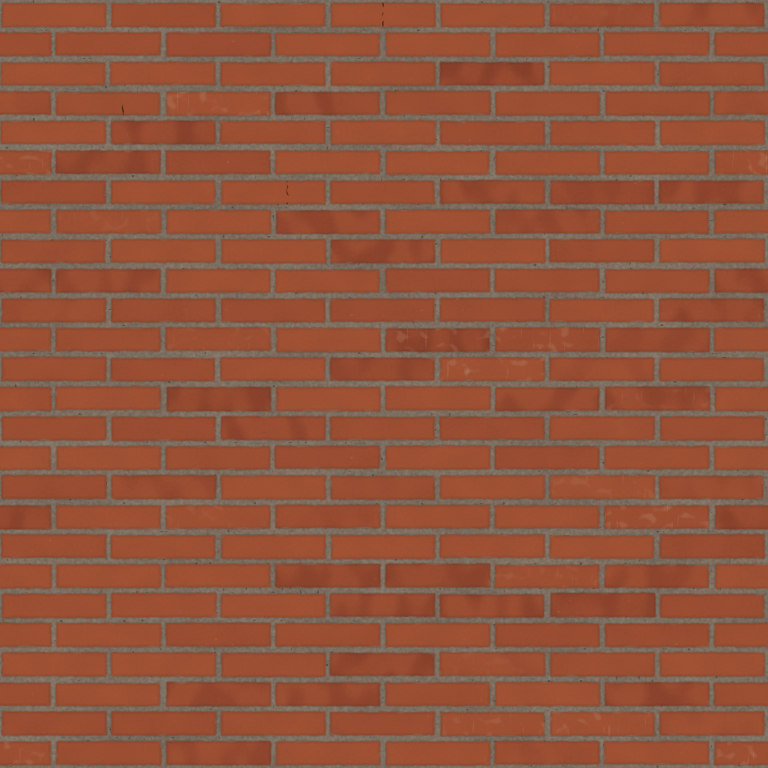
This texture is drawn by a three.js fragment shader. Its source:

```glsl
#define GRID vec2(7.0, 26.0)
#define JOINT vec2(0.0070, 0.0080)
#define ROW_SHIFT 0.0016
#define CORNER 0.0018
#define WOBBLE 0.0007
#define SOFTNESS 0.0013
#define BRICK vec3(0.615, 0.312, 0.198)
#define BURNT vec3(0.520, 0.245, 0.165)
#define DUST vec3(0.690, 0.470, 0.360)
#define MORTAR_DARK vec3(0.440, 0.385, 0.335)
#define MORTAR_LIGHT vec3(0.545, 0.485, 0.425)
#define CRACKED 0.985

varying vec2 vUv;

float hash(vec2 p) {
  vec3 q = fract(p.xyx * 0.1031);
  q += dot(q, q.yzx + 33.33);
  return fract((q.x + q.y) * q.z);
}

float slope(vec2 node, vec2 freq, vec2 offset) {
  float angle = 6.2832 * hash(mod(node, freq) + freq);
  return dot(vec2(cos(angle), sin(angle)), offset);
}

// Gradient noise, about -1 to 1, that tiles across the canvas
float noise(vec2 uv, vec2 freq) {
  vec2 p = uv * freq;
  vec2 i = floor(p);
  vec2 f = fract(p);
  vec2 u = f * f * f * (f * (f * 6.0 - 15.0) + 10.0);
  vec2 e = vec2(0.0, 1.0);
  float low = mix(slope(i, freq, f), slope(i + e.yx, freq, f - e.yx), u.x);
  float high = mix(slope(i + e.xy, freq, f - e.xy), slope(i + e.yy, freq, f - e.yy), u.x);
  return 1.4 * mix(low, high, u.y);
}

float roundedBox(vec2 p, vec2 halfSize, float radius) {
  vec2 q = abs(p) - halfSize + radius;
  return length(max(q, 0.0)) + min(max(q.x, q.y), 0.0) - radius;
}

vec3 mortarColor(vec2 uv, float d) {
  float grain = 0.5 * noise(uv, vec2(150.0)) + 0.5 * noise(uv, vec2(290.0));
  float stain = noise(uv, vec2(9.0, 13.0));
  vec3 color = mix(MORTAR_DARK, MORTAR_LIGHT, clamp(0.48 + 0.65 * grain + 0.3 * stain, 0.0, 1.0));
  float pit = smoothstep(0.55, 0.8, noise(uv, vec2(170.0, 190.0)));
  float contact = 1.0 - smoothstep(0.0, 0.0025, d);
  return color * (1.0 - 0.25 * pit) * (1.0 - 0.10 * contact);
}

vec3 brickColor(vec2 uv, vec2 local, vec2 id, float d) {
  float tone = hash(id + 11.0);
  float burnt = smoothstep(0.68, 1.0, hash(id + 37.0));
  float worn = smoothstep(0.78, 1.0, hash(id + 71.0));

  // Kiln tone, dark patches and fine grain
  float cloud = noise(uv, vec2(24.0, 30.0));
  float patches = smoothstep(-0.25, 0.45, noise(uv, vec2(31.0, 19.0)));
  float grain = noise(uv, vec2(240.0, 260.0));
  vec3 color = mix(BRICK, BURNT, 0.28 * tone * tone + burnt * (0.2 + 0.6 * patches));
  color *= 1.015 + 0.025 * cloud + 0.018 * grain;
  color *= 1.0 - 0.07 * smoothstep(-0.0045, -0.0005, d);

  // Chalky scuffs, vertical scratches and pale chips
  float scuff = smoothstep(0.2, 0.75, noise(uv, vec2(70.0, 90.0)) + 0.4 * cloud);
  float scratch = smoothstep(0.5, 0.75, noise(uv, vec2(210.0, 30.0)));
  float chip = smoothstep(0.72, 0.86, noise(uv, vec2(130.0, 140.0)));
  color = mix(color, DUST, worn * (0.4 * scuff + 0.35 * scratch) + 0.25 * chip * tone);

  // Rare broken hairline crack
  float bend = 0.0015 * noise(uv, vec2(60.0, 120.0));
  float center = 0.08 * (hash(id + 53.0) - 0.5);
  float hairline = 1.0 - smoothstep(0.0002, 0.0016, abs(local.x - center - bend));
  float broken = smoothstep(-0.2, 0.3, noise(uv, vec2(40.0, 110.0)));
  float crack = step(CRACKED, hash(id + 97.0)) * hairline * broken;
  return mix(color, vec3(0.20, 0.12, 0.09), 0.75 * crack);
}

void main() {
  // Running bond: alternate rows move by half a brick
  vec2 p = vec2(vUv.x + ROW_SHIFT, vUv.y) * GRID;
  p.x += 0.5 * (1.0 - mod(floor(p.y), 2.0));
  vec2 id = mod(floor(p), GRID);
  vec2 local = (fract(p) - 0.5) / GRID;

  // Each brick varies in size and placement
  vec2 jitter = vec2(hash(id + 3.0), hash(id + 19.0)) - 0.5;
  vec2 halfSize = 0.5 * (1.0 / GRID - JOINT) + 0.0009 * jitter.yx;
  float d = roundedBox(local - 0.0016 * jitter, halfSize, CORNER);
  d += WOBBLE * (noise(vUv, vec2(65.0)) + 0.6 * noise(vUv, vec2(180.0)));

  vec3 mortar = mortarColor(vUv, d);
  vec3 brick = brickColor(vUv, local, id, d);

  // Pale mortar smeared over parts of the brick edges
  float rim = smoothstep(-0.0035, 0.0, d);
  float smear = rim * smoothstep(0.25, 0.8, noise(vUv, vec2(45.0, 85.0)));
  brick = mix(brick, MORTAR_LIGHT, 0.4 * smear);

  float cover = 1.0 - smoothstep(-SOFTNESS, SOFTNESS, d);
  gl_FragColor = vec4(mix(mortar, brick, cover), 1.0);
}
```
